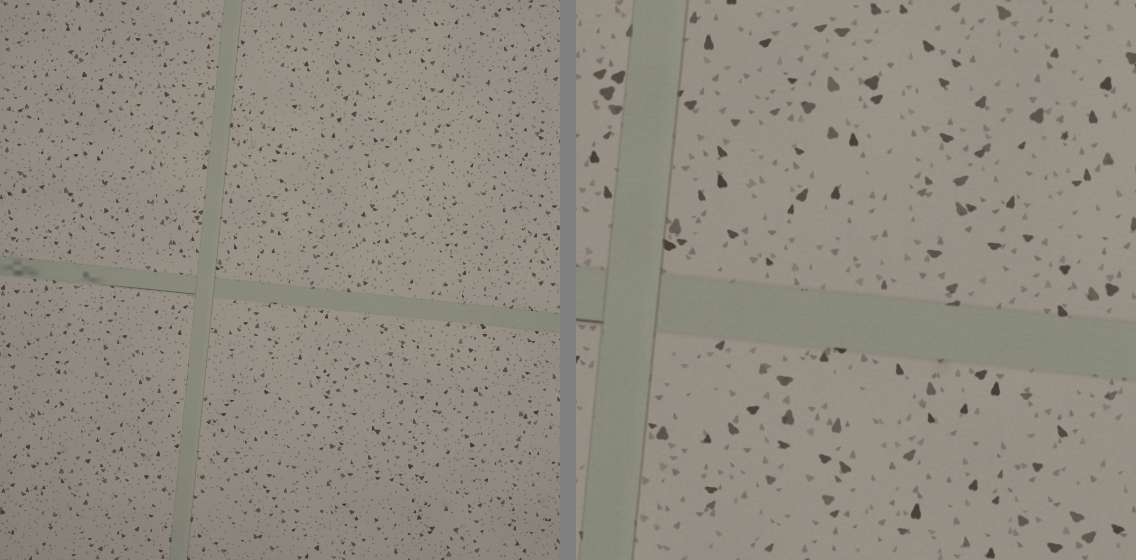
Left, the full canvas; right, a detail of the centre.
A WebGL 1 fragment shader for this texture:

```glsl
precision highp float;
uniform vec2 u_resolution;

float hash(vec2 p) {
  return fract(sin(dot(p, vec2(127.1, 311.7))) * 43758.5453);
}

float noise(vec2 p) {
  vec2 i = floor(p), f = fract(p);
  f = f * f * (3.0 - 2.0 * f);
  return mix(mix(hash(i), hash(i + vec2(1.0, 0.0)), f.x),
             mix(hash(i + vec2(0.0, 1.0)), hash(i + 1.0), f.x), f.y);
}

// Irregular, randomly turned pits on a jittered grid
float pits(vec2 p, float cells, float radius, float density, float soft, float seed) {
  vec2 g = p * cells, home = floor(g);
  float cover = 0.0;
  for (int j = -1; j <= 1; j++) {
    for (int i = -1; i <= 1; i++) {
      vec2 id = home + vec2(float(i), float(j)), key = id + seed;
      if (hash(key + 5.3) > density) continue;
      vec2 q = (g - id - vec2(hash(key), hash(key + 17.9))) / cells;
      float turn = 6.283 * hash(key + 31.7);
      q = mat2(cos(turn), -sin(turn), sin(turn), cos(turn)) * q;
      float size = radius * mix(0.65, 1.3, hash(key + 43.1));
      q.y *= mix(1.1, 1.9, hash(key + 59.3));
      float wobble = 1.0 + 0.2 * sin(3.0 * atan(q.y, q.x + 1e-6) + turn);
      float d = length(q) - size * wobble;
      float strength = mix(0.55, 1.0, hash(key + 71.9));
      cover = max(cover, strength * (1.0 - smoothstep(-soft, soft, d)));
    }
  }
  return cover;
}

// Soft-edged strip of given half width
float strip(float d, float halfWidth, float soft) {
  return 1.0 - smoothstep(-soft, soft, abs(d) - halfWidth);
}

void main() {
  vec2 uv = gl_FragCoord.xy / u_resolution;
  float soft = max(0.75 / min(u_resolution.x, u_resolution.y), 0.001);

  // Tilted grid frame, with its origin at the crossing
  vec2 p = 0.995 * vec2(uv.x - 0.318 - 0.099 * uv.y, uv.y - 0.526 + 0.103 * uv.x);
  vec2 side = step(0.0, p);
  float seed = 13.0 * side.x + 29.0 * side.y;

  // Board with faint mottling and stains
  vec3 color = vec3(0.585, 0.56, 0.52);
  color *= 0.985 + 0.03 * noise(p * 14.0 + seed);
  float stain = pits(p, 8.0, 0.006, 0.3, 0.008, seed + 3.0);
  color = mix(color, vec3(0.44, 0.40, 0.35), 0.22 * stain);

  // Pinholes, slightly red or blue on the left boards
  float tint = (noise(p * 90.0 + 7.0) - 0.5) * (1.0 - 0.7 * side.x);
  vec3 pinhole = vec3(0.37, 0.345, 0.315) + tint * vec3(0.12, -0.03, -0.06);
  color = mix(color, pinhole, 0.68 * pits(p, 92.0, 0.0018, 0.68, soft, seed));

  // Larger dark pits
  vec3 pitColor = vec3(0.24, 0.21, 0.18) + 0.3 * tint * vec3(0.2, 0.0, -0.1);
  color = mix(color, pitColor, 0.92 * pits(p, 46.0, 0.0035, 0.6, soft, seed + 61.0));

  // Cross rail, with smudges and a shaded lip left of the crossing
  vec3 railColor = vec3(0.535, 0.54, 0.485);
  vec3 crossRail = railColor * (0.985 + 0.02 * noise(p * 40.0));
  vec2 smudgeAt = vec2(abs(uv.x - 0.095) - 0.055, p.y + 0.004);
  float smudge = exp(-dot(smudgeAt * vec2(38.0, 75.0), smudgeAt * vec2(38.0, 75.0)));
  smudge *= smoothstep(0.25, 0.75, noise(uv * vec2(65.0, 90.0)));
  crossRail *= 1.0 - 0.4 * smudge;
  float lip = strip(p.y + 0.0155, 0.001, soft) * smoothstep(0.16, 0.24, uv.x) * (1.0 - side.x);
  crossRail *= 1.0 - 0.4 * lip;
  color *= 1.0 - 0.08 * strip(p.y, 0.018, 0.002);
  color = mix(color, crossRail, strip(p.y, 0.016, soft));

  // Main rail runs over the cross rail, with a thin brown shadow
  color = mix(color, vec3(0.39, 0.35, 0.30), 0.55 * strip(p.x - 0.0155, 0.001, soft));
  color = mix(color, vec3(0.40, 0.39, 0.35), 0.4 * strip(p.x + 0.0155, 0.001, soft));
  vec3 mainRail = railColor * (0.99 + 0.02 * noise(p * 25.0 + 11.0));
  mainRail *= 1.0 + 0.025 * smoothstep(0.004, 0.013, p.x);
  color = mix(color, mainRail, strip(p.x, 0.015, soft));

  // Uneven room light, dimmer toward the lower left
  vec2 fromLight = (uv - vec2(0.62, 0.66)) * vec2(0.9, 1.0);
  color *= 1.02 - 0.2 * dot(fromLight, fromLight);
  color += 0.012 * (hash(floor(uv * 512.0)) - 0.5);

  gl_FragColor = vec4(color, 1.0);
}
```
